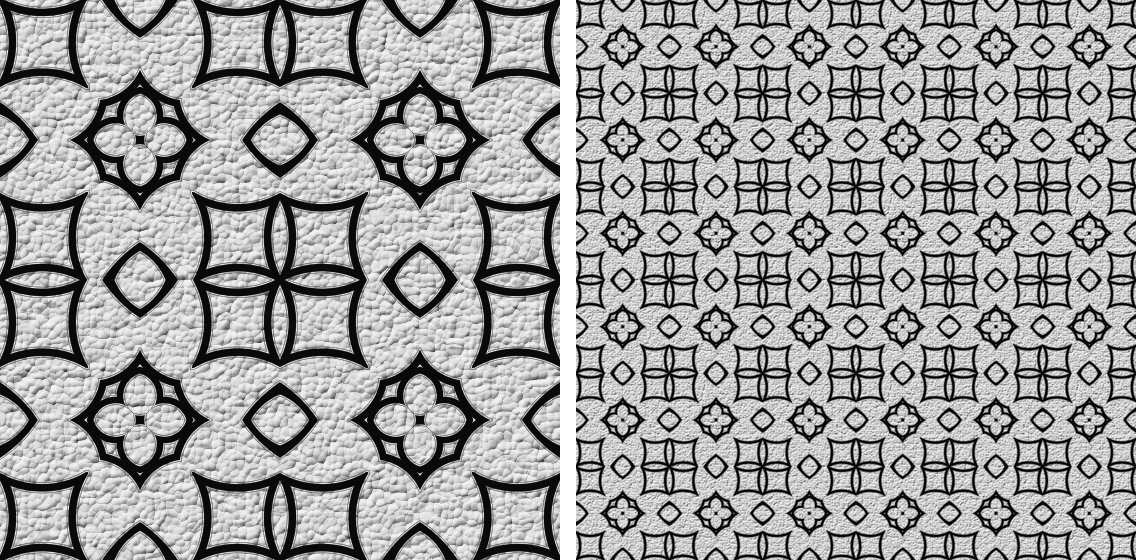
Left, the tile; right, the same tile 3 across and 3 down.
A Shadertoy shader for this pattern:

```glsl
// Black ogee stars, four-petal tiles and diamonds inked on pebbled grey plaster.

const float CELL = 384.0; // design units in one repeat

vec2 hash2(vec2 p) {
    vec3 q = fract(vec3(p.xyx) * vec3(0.1031, 0.1030, 0.0973));
    q += dot(q, q.yzx + 33.33);
    return fract((q.xx + q.yz) * q.zy);
}

// Value noise that wraps after n cells
float noise(vec2 uv, float n) {
    vec2 i = floor(uv * n), f = fract(uv * n);
    f = f * f * (3.0 - 2.0 * f);
    float a = hash2(mod(i, n)).x, b = hash2(mod(i + vec2(1, 0), n)).x;
    float c = hash2(mod(i + vec2(0, 1), n)).x, d = hash2(mod(i + 1.0, n)).x;
    return mix(mix(a, b, f.x), mix(c, d, f.x), f.y);
}

// Rounded pebbles: squared distance to the nearest wrapped cell point
float pebbles(vec2 uv, float n) {
    vec2 i = floor(uv * n), f = fract(uv * n);
    float nearest = 4.0;
    for (int y = -1; y <= 1; y++)
        for (int x = -1; x <= 1; x++) {
            vec2 g = vec2(x, y);
            vec2 r = g + 0.1 + 0.8 * hash2(mod(i + g, n)) - f;
            nearest = min(nearest, dot(r, r));
        }
    return nearest;
}

float plasterHeight(vec2 uv) {
    uv += 0.007 * (vec2(noise(uv, 40.0), noise(uv + 0.5, 40.0)) - 0.5);
    return -pebbles(uv, 80.0) - 1.1 * pebbles(uv, 34.0) + 0.5 * noise(uv, 110.0);
}

float plaster(vec2 uv) {
    float e = 0.0016;
    float slope = (plasterHeight(uv) - plasterHeight(uv + e * vec2(-0.45, 0.9))) / (e * 80.0);
    float crease = smoothstep(0.2, 0.7, pebbles(uv, 80.0));
    float tone = 0.84 + (slope > 0.0 ? 0.09 : 0.23) * slope - 0.1 * crease;
    return clamp(tone, 0.22, 0.94);
}

// Outline of a square with four concave sides
float concaveTile(vec2 p) {
    vec2 q = abs(p - 58.0);
    float d = 123.0 - min(length(q - vec2(164, 0)), length(q - vec2(0, 164)));
    d = max(d, max(q.x, q.y) - 57.5);
    return abs(d) - 5.2;
}

// Diamond band, heavier at its upper and lower tips
float diamond(vec2 p) {
    float outer = length(p + 100.0) - 181.9;
    float inner = length(p + vec2(30, 39.6)) - 80.4;
    return max(outer, -inner);
}

// Eight-pointed star around a pointed quatrefoil and a small square
float star(vec2 p) {
    vec2 q = vec2(min(p.x, p.y), max(p.x, p.y));
    float points = max(71.0 - length(q - vec2(65, 125)), q.y - 97.0);
    float petals = length(q - vec2(-9, 33)) - 32.0;
    float frame = abs(points + 5.0) - 5.0;
    float foil = abs(petals - 4.5) - 4.5;
    float stud = abs(q.y - 0.12 * q.x - 3.4) - 2.3;
    return min(min(frame, foil), stud);
}

void mainImage(out vec4 fragColor, in vec2 fragCoord) {
    vec2 uv = fragCoord / iResolution.xy;
    float aa = 1.4 * CELL / iResolution.y;

    // Two mirrored repeats each way
    vec2 p = abs(fract(uv * 2.0) - 0.5) * CELL;
    vec2 r = 0.5 * CELL - p;
    float d = min(star(p), concaveTile(r));
    d = min(d, min(diamond(vec2(r.x, p.y)), diamond(vec2(r.y, p.x))));

    // Ink with a thin pencil rim
    float ground = plaster(uv);
    float rim = 1.0 - smoothstep(0.0, aa, abs(d - 2.0) - 0.3);
    float ink = 1.0 - smoothstep(-aa, aa, d);
    float tone = mix(ground, 0.28, 0.55 * rim);
    tone = mix(tone, 0.025 + 0.015 * ground, ink);
    fragColor = vec4(vec3(tone), 1.0);
}
```
